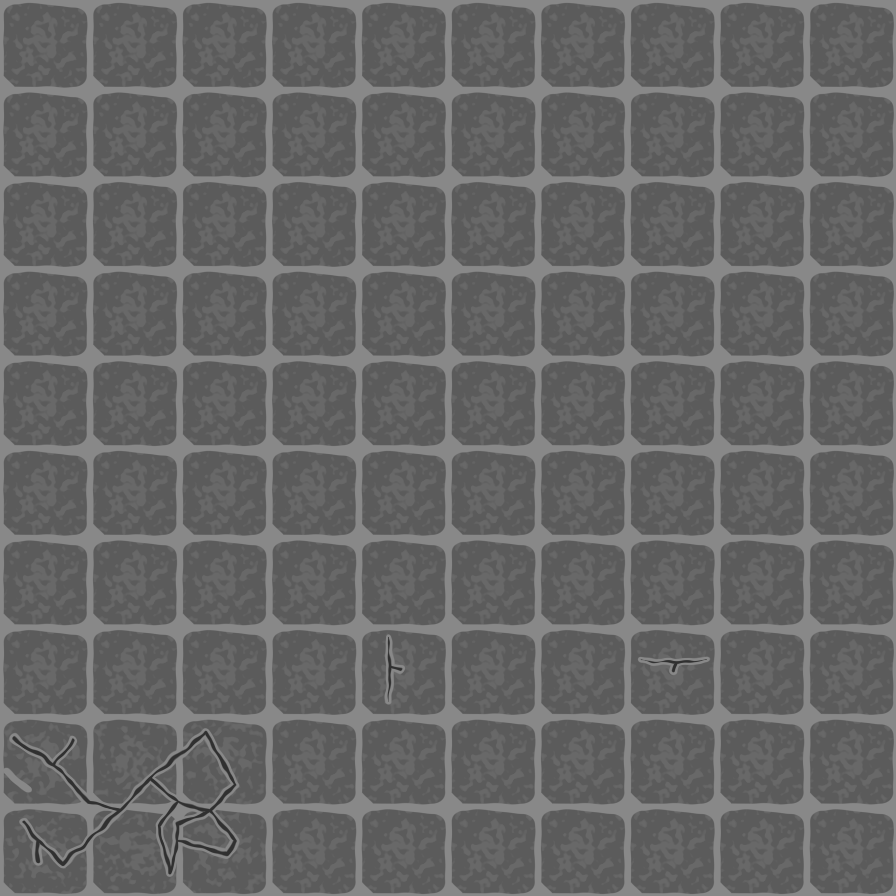
Write a WebGL 2 fragment shader that draws this texture.

```glsl
#version 300 es
precision highp float;
// Draws a grid of worn grey stone tiles with pale grout and a few cracks.

uniform vec2 u_resolution;
out vec4 outColor;

const float TILE_COUNT = 10.0;
const vec3 STONE = vec3(0.357);
const vec3 BLOTCH = vec3(0.378);
const vec3 BLOOM = vec3(0.412);
const vec3 GROUT = vec3(0.533);
const vec3 CRACK = vec3(0.19);

// Lengths below are in tile periods.
const vec2 TILE_CENTER = vec2(0.505, 0.4975);
const vec2 TILE_HALF = vec2(0.461, 0.463);
const float CORNER_RADIUS = 0.13;
const float EDGE_WOBBLE = 0.022;
const float CRACK_HALF = 0.017;
const float RIM_HALF = 0.047;
const vec2 DAMAGED_TILES = vec2(3.0, 2.0);
const vec2 UPRIGHT_SPLIT = vec2(4.36, 2.55);
const vec2 LEVEL_SPLIT = vec2(7.55, 2.61);

// Crack paths; branches retrace their stem.
const vec2 WEST[11] = vec2[11](
  vec2(0.42, 0.39), vec2(0.42, 0.62), vec2(0.26, 0.83), vec2(0.42, 0.62),
  vec2(0.70, 0.36), vec2(1.34, 0.95), vec2(0.99, 1.05), vec2(0.61, 1.46),
  vec2(0.16, 1.77), vec2(0.61, 1.46), vec2(0.81, 1.74));
const vec2 EAST[16] = vec2[16](
  vec2(1.34, 0.95), vec2(1.67, 1.31), vec2(2.29, 1.82), vec2(2.63, 1.25),
  vec2(2.34, 0.94), vec2(1.98, 1.05), vec2(1.67, 1.31), vec2(1.98, 1.05),
  vec2(1.77, 0.78), vec2(1.89, 0.26), vec2(1.98, 0.62), vec2(2.53, 0.47),
  vec2(2.63, 0.62), vec2(2.34, 0.94), vec2(1.98, 0.80), vec2(1.98, 0.62));
const vec2 SPLIT[5] = vec2[5](
  vec2(-0.02, 0.34), vec2(0.0), vec2(0.10, -0.03), vec2(0.0), vec2(-0.02, -0.38));

vec2 hashGradient(vec2 cell) {
  vec3 h = fract(cell.xyx * vec3(0.1031, 0.1030, 0.0973));
  h += dot(h, h.yzx + 33.33);
  float angle = 6.28318 * fract((h.x + h.y) * h.z);
  return vec2(cos(angle), sin(angle));
}

float gradientNoise(vec2 p) {
  vec2 i = floor(p), f = fract(p);
  vec2 w = f * f * f * (f * (f * 6.0 - 15.0) + 10.0);
  vec2 e = vec2(1.0, 0.0);
  float low = mix(dot(hashGradient(i), f), dot(hashGradient(i + e), f - e), w.x);
  float high = mix(dot(hashGradient(i + e.yx), f - e.yx),
                   dot(hashGradient(i + 1.0), f - 1.0), w.x);
  return mix(low, high, w.y);
}

float segmentDistance(vec2 p, vec2 a, vec2 b) {
  vec2 ab = b - a;
  return length(p - a - ab * clamp(dot(p - a, ab) / dot(ab, ab), 0.0, 1.0));
}

// Rounded square with a sagging top right edge and a clipped lower left corner.
float tileDistance(vec2 p) {
  float sag = 0.036 * smoothstep(0.4, 0.8, p.x) * smoothstep(0.5, 0.9, p.y);
  vec2 q = abs(p + vec2(0.0, sag) - TILE_CENTER) - TILE_HALF + CORNER_RADIUS;
  float box = length(max(q, 0.0)) + min(max(q.x, q.y), 0.0) - CORNER_RADIUS;
  float clipped = (0.20 - p.x - p.y) * 0.7071;
  return max(box, clipped) + EDGE_WOBBLE * gradientNoise(p * 4.5 + 7.3);
}

// Small forked crack that thins toward its ends.
float splitDistance(vec2 p) {
  float d = 1e3;
  for (int i = 1; i < SPLIT.length(); i++)
    d = min(d, segmentDistance(p, SPLIT[i - 1], SPLIT[i]));
  return d + 0.04 * abs(p.y);
}

float crackDistance(vec2 p) {
  float d = 1e3;
  for (int i = 1; i < WEST.length(); i++)
    d = min(d, segmentDistance(p, WEST[i - 1], WEST[i]));
  for (int i = 1; i < EAST.length(); i++)
    d = min(d, segmentDistance(p, EAST[i - 1], EAST[i]));
  vec2 level = p - LEVEL_SPLIT;
  d = min(d, splitDistance(p - UPRIGHT_SPLIT));
  return min(d, splitDistance(vec2(-level.y, level.x)));
}

vec3 stoneColor(vec2 p, vec2 seed) {
  float coarse = gradientNoise(p * 7.0 + seed);
  float fine = gradientNoise(p * 15.0 + seed + 21.0);
  float mottle = 0.55 * coarse + 0.6 * fine;
  float middle = 1.0 - smoothstep(0.08, 0.46, length(p - 0.5));
  vec3 color = mix(STONE, BLOTCH, smoothstep(0.08, 0.2, mottle + 0.12 * middle));
  return mix(color, BLOOM, 0.85 * smoothstep(0.12, 0.36, mottle + 0.3 * middle));
}

void main() {
  vec2 p = gl_FragCoord.xy / u_resolution * TILE_COUNT;
  float soft = 0.75 * TILE_COUNT / min(u_resolution.x, u_resolution.y);
  vec2 cell = floor(p), local = fract(p);

  // Every tile shares its grain except the broken group.
  bool damaged = all(lessThan(cell, DAMAGED_TILES));
  vec2 seed = vec2(3.7, 11.2) + (damaged ? 9.0 * cell + 5.0 : vec2(0.0));
  float tile = 1.0 - smoothstep(-soft, soft, tileDistance(local));
  vec3 color = mix(GROUT, stoneColor(local, seed), tile);

  // Pale rims, a chipped sliver and dark fissures.
  vec2 bend = 0.035 * vec2(gradientNoise(p * 5.0), gradientNoise(p * 5.0 + 40.0));
  float crack = crackDistance(p + bend) + 0.012 * gradientNoise(p * 9.0);
  float chip = segmentDistance(p + bend, vec2(0.07, 1.40), vec2(0.31, 1.18));
  float rim = min(crack - RIM_HALF, chip - 0.04);
  color = mix(color, GROUT, 1.0 - smoothstep(-soft, soft, rim));
  color = mix(color, CRACK, 1.0 - smoothstep(-soft, soft, crack - CRACK_HALF));
  outColor = vec4(color, 1.0);
}
```
